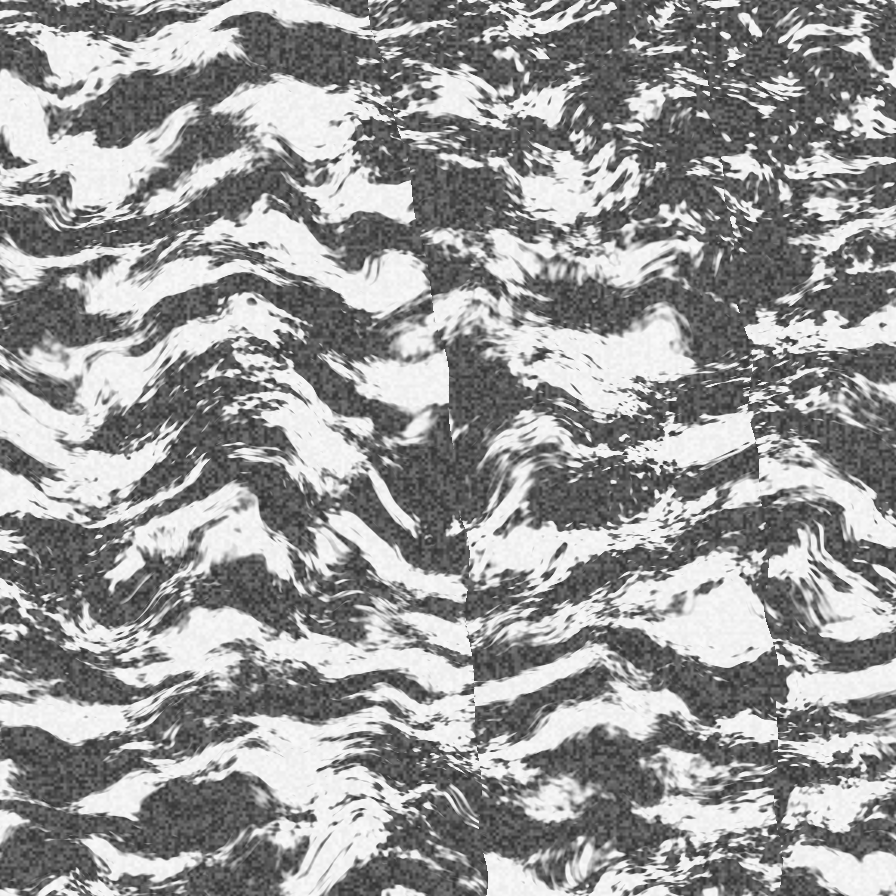
Write a WebGL 1 fragment shader that draws this texture.

```glsl
precision highp float;
// Rugged monochrome relief: pale broken streaks over grainy charcoal, cut by faint seams.

uniform vec2 u_resolution;

const vec3 CHARCOAL = vec3(0.335);
const vec3 CHALK = vec3(0.95);

float hash(vec2 p) {
  return fract(sin(dot(p, vec2(127.1, 311.7))) * 43758.5453);
}

vec2 randomGradient(vec2 cell) {
  return 2.0 * vec2(hash(cell), hash(cell + 57.3)) - 1.0;
}

vec2 fade(vec2 t) {
  return t * t * (3.0 - 2.0 * t);
}

// Smooth value noise, 0 to 1
float valueNoise(vec2 p) {
  vec2 i = floor(p);
  vec2 u = fade(fract(p));
  float low = mix(hash(i), hash(i + vec2(1.0, 0.0)), u.x);
  float high = mix(hash(i + vec2(0.0, 1.0)), hash(i + vec2(1.0, 1.0)), u.x);
  return mix(low, high, u.y);
}

// Signed gradient noise around zero
float gradientNoise(vec2 p) {
  vec2 i = floor(p);
  vec2 f = fract(p);
  vec2 u = fade(f);
  vec2 right = vec2(1.0, 0.0);
  vec2 up = vec2(0.0, 1.0);
  float a = dot(randomGradient(i), f);
  float b = dot(randomGradient(i + right), f - right);
  float c = dot(randomGradient(i + up), f - up);
  float d = dot(randomGradient(i + 1.0), f - 1.0);
  return mix(mix(a, b, u.x), mix(c, d, u.x), u.y);
}

float fbm(vec2 p, float gain) {
  float sum = 0.0;
  float amplitude = 1.0;
  for (int octave = 0; octave < 3; octave++) {
    sum += amplitude * gradientNoise(p);
    p = p * 1.93 + 19.7;
    amplitude *= gain;
  }
  return sum;
}

// Signed horizontal distance to a gently leaning seam
float seamOffset(vec2 p, float base, float lean) {
  float wobble = 0.02 * gradientNoise(vec2(base * 31.0, p.y * 14.0));
  return p.x - base + lean * p.y * p.y - wobble;
}

// Bends the streaks so that they rise, dip and taper
vec2 warp(vec2 p) {
  float sway = 0.13 * gradientNoise(p * vec2(5.0, 4.0) + 3.1);
  float ripple = 0.035 * gradientNoise(p * vec2(15.0, 17.0) + 8.4);
  float shift = 0.05 * gradientNoise(p * vec2(9.0, 13.0) + 21.6);
  return p + vec2(shift, sway + ripple);
}

// Height of the relief: positive parts are pale
float relief(vec2 p) {
  float seamA = seamOffset(p, 0.54, 0.13);
  float seamB = seamOffset(p, 0.87, 0.10);
  float panel = step(0.0, seamA) + step(0.0, seamB);
  float seam = exp(-abs(seamA) / 0.012) + exp(-abs(seamB) / 0.012);

  // Upper right is darker and more finely broken
  float corner = 1.0 - smoothstep(0.08, 0.42, length((p - vec2(0.80, 0.93)) * vec2(0.8, 1.2)));

  vec2 q = warp(p) + panel * vec2(3.7, 5.3);
  float broad = fbm(q * vec2(7.0, 23.0), 0.45);
  float small = fbm(q * vec2(17.0, 38.0) + 41.0, 0.6);
  float streaks = mix(broad, small, 0.75 * corner) * 1.15;

  float patches = smoothstep(-0.2, 0.35, gradientNoise(p * vec2(5.0, 6.5) + 12.0));
  float roughness = 0.28 + 0.5 * patches + 0.3 * corner + 0.3 * seam;
  float crumble = fbm(q * vec2(38.0, 66.0) + 73.0, 0.85);
  return streaks + roughness * crumble - 0.03 - 0.14 * corner - 0.12 * seam;
}

void main() {
  vec2 p = gl_FragCoord.xy / u_resolution;
  float pale = smoothstep(-0.13, 0.13, relief(p));

  // Grain is strong in the charcoal and faint in the chalk
  float grain = valueNoise(p * 290.0) - 0.5;
  vec3 dark = CHARCOAL + 0.28 * grain;
  vec3 light = CHALK + 0.06 * grain;
  gl_FragColor = vec4(mix(dark, light, pale), 1.0);
}
```
